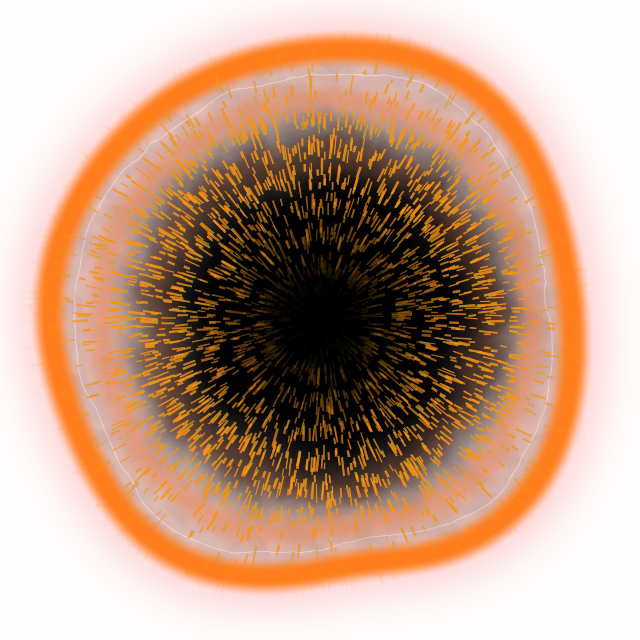
This background is drawn by a three.js fragment shader. Its source:

```glsl
// A lobed, glowing orange ring around a smoky black core, strewn with sparks.
// The rim is a sum of angular waves; sparks are jittered dashes in polar cells;
// the smoke is made of warped, layered sines.
#define RIM_RADIUS 0.416
#define RIM_WIDTH 0.033
#define GLOW_REACH 0.062
#define CORE_INNER 0.17
#define CORE_OUTER 0.385
#define SPARK_LAYERS 7
#define SPARK_STEP 0.046
#define SPARK_GAP 0.017
#define SOFT_EDGE 0.0018

varying vec2 vUv;

const float TAU = 6.28318;
const vec3 PAPER = vec3(1.0, 0.995, 0.995);
const vec3 PINK = vec3(1.0, 0.83, 0.83);
const vec3 ORANGE = vec3(1.0, 0.49, 0.11);
const vec3 DUST = vec3(0.84, 0.71, 0.69);
const vec3 HAZE = vec3(0.95, 0.54, 0.35);
const vec3 EMBER = vec3(0.40, 0.16, 0.05);
const vec3 GOLD = vec3(0.86, 0.62, 0.10);
const vec3 FLAME = vec3(1.0, 0.56, 0.06);

float hash(vec2 p) {
  vec3 q = fract(vec3(p.xyx) * 0.1031);
  q += dot(q, q.yzx + 33.33);
  return fract((q.x + q.y) * q.z);
}

// Layered sines, each octave turned and bent by the one before
float smoke(vec2 p) {
  float sum = 0.0;
  float gain = 0.5;
  for (int i = 0; i < 5; i++) {
    sum += gain * sin(p.x + 1.3 * sin(p.y)) * cos(p.y + 0.7 * sin(p.x));
    p = mat2(1.3, 1.4, -1.4, 1.3) * p + 2.1 + sum;
    gain *= 0.55;
  }
  return sum;
}

// Rim distance from the centre at a given angle
float rimRadius(float a) {
  float lobes = -6.6 * cos(a) + 4.8 * sin(a)
    - 2.9 * cos(2.0 * a) + 3.9 * sin(2.0 * a)
    - 4.8 * cos(3.0 * a) - 6.0 * sin(3.0 * a)
    - 7.6 * cos(4.0 * a) - 7.4 * sin(4.0 * a)
    - 2.6 * cos(5.0 * a) + 2.2 * sin(5.0 * a)
    + 2.4 * cos(6.0 * a);
  float dent = 7.0 * exp(-40.0 * (1.0 - cos(a - 4.9)));
  return RIM_RADIUS + 0.001 * (lobes - dent);
}

// One layer of radial dashes: x is coverage, y is the place along the dash
vec2 sparks(float r, float a, float layer, float density) {
  float shifted = r / SPARK_STEP + hash(vec2(layer, 7.0));
  float band = floor(shifted);
  float bandRadius = max((band + 0.5) * SPARK_STEP, SPARK_STEP);
  float count = floor(TAU * bandRadius / SPARK_GAP);
  float turn = fract(a / TAU + hash(vec2(layer, band + 3.0))) * count;
  vec2 id = vec2(floor(turn) + 61.0 * layer, band + 19.0 * layer);
  float pick = hash(id);
  float size = hash(id + 11.7);
  float halfLen = mix(0.005, 0.016, size * size);
  float halfWid = mix(0.0009, 0.0021, hash(id + 23.1));
  vec2 jitter = vec2(hash(id + 37.9), hash(id + 51.3)) - 0.5;
  float along = (fract(shifted) - 0.5) * SPARK_STEP
    - jitter.x * (SPARK_STEP - 2.0 * halfLen);
  float across = (fract(turn) - 0.5 - 0.6 * jitter.y) * TAU * r / count;
  across += along * (hash(id + 67.0) - 0.5) * 0.2;
  float body = max(abs(across) - halfWid, abs(along) - halfLen);
  float cover = 1.0 - smoothstep(-0.5 * SOFT_EDGE, 0.5 * SOFT_EDGE, body);
  return vec2(cover * step(pick, density), along / halfLen);
}

void main() {
  vec2 p = vUv - 0.5;
  float r = length(p);
  float a = atan(p.y, p.x + 1e-6);
  float rim = rimRadius(a);
  float d = r - rim;
  float cloud = smoke(p * 17.0);

  // Pink glow outside
  vec3 outside = mix(PAPER, PINK, exp(-d * d / (GLOW_REACH * GLOW_REACH)));

  // Smoky core fading to dust, with two warm hazes
  float fineSmoke = smoke(p * 55.0 + cloud);
  float coreRadius = length(p - vec2(0.008, 0.004)) + 0.022 * cloud;
  float light = smoothstep(CORE_INNER, CORE_OUTER, coreRadius);
  vec3 inside = mix(vec3(light * 0.8), DUST, light);
  inside *= light * (1.0 + 0.06 * fineSmoke) + (1.0 - light) * 0.35;
  float hazeOffset = (r - 0.5 * rim - 0.133 + 0.008 * cloud) / 0.022;
  inside = mix(inside, HAZE, 0.55 * exp(-hazeOffset * hazeOffset));
  float emberOffset = (r - 0.26 + 0.02 * cloud) / 0.028;
  inside = mix(inside, EMBER, 0.35 * exp(-emberOffset * emberOffset));

  // Thin pale contour just within the rim
  float contour = abs(d + 0.036 + 0.004 * sin(9.0 * a + 3.0 * cloud));
  inside += 0.09 * (1.0 - smoothstep(0.0, SOFT_EDGE, contour));

  vec3 color = mix(inside, outside, smoothstep(-0.015, 0.015, d));
  color = mix(color, ORANGE, 1.0 - smoothstep(0.2 * RIM_WIDTH, RIM_WIDTH, abs(d)));

  // Sparks, dim at the centre and fading past the rim
  float density = mix(0.62, 0.14, smoothstep(-0.14, -0.03, d));
  float heat = smoothstep(0.02, 0.27, r) * (1.0 - smoothstep(-0.08, 0.055, d));
  for (int i = 0; i < SPARK_LAYERS; i++) {
    vec2 dash = sparks(r, a, float(i) + 1.0, density);
    vec3 tint = mix(GOLD, FLAME, smoothstep(-0.9, 0.3, dash.y));
    color = mix(color, tint, 0.85 * dash.x * heat);
  }
  gl_FragColor = vec4(color, 1.0);
}
```
